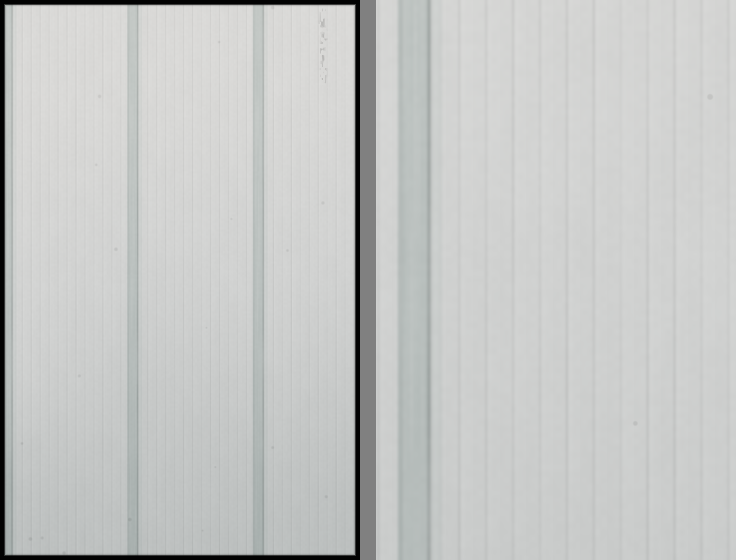
Left: the whole. Right: its middle third, enlarged.
Reproduce this texture procedurally as a WebGL 1 fragment shader.

```glsl
precision highp float;
// Pale ribbed metal cladding inside a thin black frame.
// Wide grooves repeat across the sheet, with fine ribs between them;
// a vertical light gradient, grain, specks and scuffs add wear.

uniform vec2 u_resolution;

const float GROOVE_PITCH = 0.3488;
const float GROOVE_START = 0.0242;
const float RIBS_PER_PANEL = 14.0;
const float FRAME_WIDTH = 0.0082;
const vec3 FRAME_COLOR = vec3(0.008);
const vec3 SHEET_TOP = vec3(0.853, 0.851, 0.843);
const vec3 SHEET_MIDDLE = vec3(0.820, 0.824, 0.820);
const vec3 SHEET_BOTTOM = vec3(0.735, 0.749, 0.746);
const vec3 GROOVE_TINT = vec3(0.895, 0.920, 0.915);

float hash(vec2 p) {
  vec3 q = fract(vec3(p.xyx) * 0.1031);
  q += dot(q, q.yzx + 33.33);
  return fract((q.x + q.y) * q.z);
}

float noise(vec2 p) {
  vec2 i = floor(p);
  vec2 f = fract(p);
  f = f * f * (3.0 - 2.0 * f);
  return mix(mix(hash(i), hash(i + vec2(1.0, 0.0)), f.x),
             mix(hash(i + vec2(0.0, 1.0)), hash(i + 1.0), f.x), f.y);
}

// Soft-edged band between two positions
float band(float x, float low, float high, float soft) {
  return smoothstep(low - soft, low + soft, x)
       * (1.0 - smoothstep(high - soft, high + soft, x));
}

float softLine(float x, float width) {
  return exp(-x * x / (width * width));
}

// Vertical light falloff, slightly uneven across the sheet
vec3 sheetLight(vec2 uv) {
  float y = uv.y + 0.10 * (noise(uv * 2.5) - 0.5) - 0.10 * (uv.x - 0.5);
  vec3 color = mix(SHEET_BOTTOM, SHEET_MIDDLE, smoothstep(-0.05, 0.58, y));
  return mix(color, SHEET_TOP, smoothstep(0.45, 1.0, y));
}

// Fine ribs: a dark crease with a faint light edge beside it
float ribShade(vec2 uv, float panelX, float pixel) {
  float pitch = GROOVE_PITCH / RIBS_PER_PANEL;
  float id = floor(panelX / pitch);
  float x = panelX - (id + 0.5) * pitch;
  float panel = floor((uv.x - GROOVE_START) / GROOVE_PITCH + 0.5);
  float strength = mix(0.4, 1.0, hash(vec2(id + 40.0, panel + 7.0)));
  strength *= 0.65 + 0.6 * noise(vec2(id * 3.7 + panel * 19.0, uv.y * 9.0));
  float width = max(0.0017, 0.6 * pixel);
  float crease = softLine(x, width);
  float edge = softLine(x - 0.0036, width * 1.3);
  float slope = x / pitch;
  return strength * (0.011 * edge - 0.042 * crease) + 0.006 * slope;
}

// Wide groove: tinted floor, dark inner crease and a paler lip
vec3 groove(vec3 color, float x, float y, float pixel) {
  float soft = max(0.0022, 0.6 * pixel);
  float floorMask = band(x, -0.0195, 0.0105, soft);
  float lipMask = band(x, 0.0105, 0.0215, soft);
  float wear = 0.85 + 0.3 * noise(vec2(x * 300.0, y * 14.0));
  color *= mix(vec3(1.0), GROOVE_TINT, floorMask * wear);
  color *= mix(vec3(1.0), GROOVE_TINT, 0.4 * lipMask);
  color -= 0.085 * wear * softLine(x - 0.0095, max(0.0024, 0.6 * pixel));
  color -= 0.028 * softLine(x + 0.0165, max(0.0026, 0.6 * pixel));
  return color + 0.016 * softLine(x - 0.0155, 0.003);
}

// Sparse round specks, one possible per grid cell
float specks(vec2 p, float density, float pixel) {
  vec2 cell = floor(p);
  vec2 center = 0.2 + 0.6 * vec2(hash(cell + 3.1), hash(cell + 8.7));
  float radius = mix(0.04, 0.10, hash(cell + 5.3));
  float d = length(fract(p) - center);
  float dot_ = 1.0 - smoothstep(radius - pixel, radius + pixel, d);
  return dot_ * step(1.0 - density, hash(cell + 11.9));
}

// Broken vertical scuff near the upper right corner
float scuff(vec2 uv) {
  float x = uv.x - 0.897 - 0.012 * (noise(vec2(uv.y * 45.0, 4.0)) - 0.5);
  float flakes = smoothstep(0.62, 0.80, noise(uv * vec2(210.0, 170.0)));
  return softLine(x, 0.008) * flakes * band(uv.y, 0.84, 0.985, 0.015);
}

void main() {
  vec2 uv = gl_FragCoord.xy / u_resolution;
  vec2 p = gl_FragCoord.xy / u_resolution.y;
  vec2 pixel = 1.0 / u_resolution;
  float panelX = mod(uv.x - GROOVE_START + 0.5 * GROOVE_PITCH, GROOVE_PITCH)
               - 0.5 * GROOVE_PITCH;

  // Ribbed sheet
  vec3 color = sheetLight(uv);
  float betweenGrooves = smoothstep(0.020, 0.025, abs(panelX));
  color += ribShade(uv, panelX, pixel.x) * betweenGrooves;
  color = groove(color, panelX, uv.y, pixel.x);

  // Surface wear
  color += 0.010 * (noise(p * 260.0) - 0.5);
  color += 0.008 * (noise(p * vec2(60.0, 25.0)) - 0.5);
  color -= 0.06 * specks(p * 32.0, 0.04, 32.0 * pixel.y);
  color -= 0.13 * scuff(uv);

  // Frame with a narrow grey rim
  vec2 size = vec2(u_resolution.x / u_resolution.y, 1.0);
  vec2 margin = min(p, size - p);
  float inset = min(margin.x, margin.y) - FRAME_WIDTH;
  color *= 1.0 - 0.28 * softLine(inset, 0.0022);
  color = mix(FRAME_COLOR, color, smoothstep(-0.6 * pixel.y, 0.6 * pixel.y, inset));
  gl_FragColor = vec4(color, 1.0);
}
```
